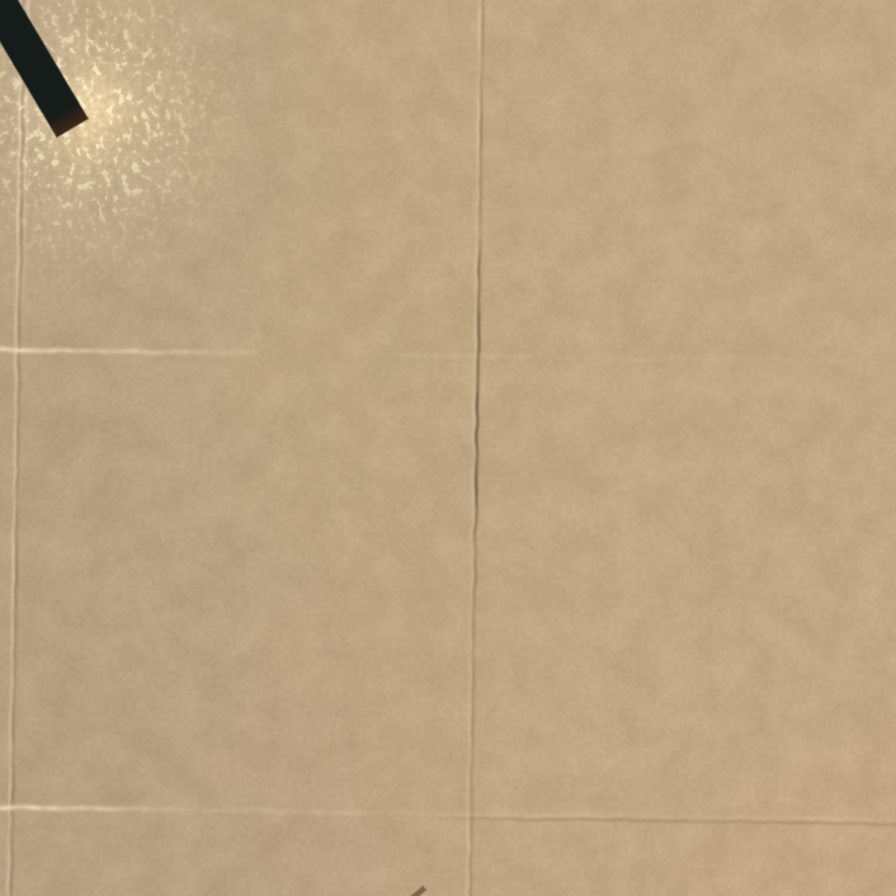
A three.js fragment shader for this texture:

```glsl
// Beige floor tiles, about two by two, with thin slightly tilted joints.
// Joints are distances to a skewed grid; gradient noise gives the mottled
// glaze, the wear of the joints and the rippled lamp glare by a dark cable.

#define TILE_SIZE   vec2(0.512, 0.511)
#define GRID_ORIGIN vec2(0.013, 0.099)
#define GRID_TILT   vec2(0.0145, -0.014)
#define JOINT_WIDTH 0.0022
#define EDGE_SOFT   0.0018
#define MOTTLE      0.055
#define GLARE_POS   vec2(0.095, 0.875)
#define BEIGE       vec3(0.755, 0.660, 0.520)
#define GREY_BEIGE  vec3(0.705, 0.620, 0.505)
#define GROUT       vec3(0.410, 0.325, 0.235)
#define GLINT       vec3(0.930, 0.860, 0.730)
#define CABLE       vec3(0.085, 0.110, 0.100)

varying vec2 vUv;

vec2 gradientAt(vec2 cell) {
  vec3 h = fract(cell.xyx * vec3(0.1031, 0.1030, 0.0973));
  h += dot(h, h.yzx + 33.33);
  float angle = 6.2832 * fract((h.x + h.y) * h.z);
  return vec2(cos(angle), sin(angle));
}

float gradientNoise(vec2 p) {
  vec2 i = floor(p), f = fract(p);
  vec2 w = f * f * f * (f * (f * 6.0 - 15.0) + 10.0);
  vec2 e = vec2(1.0, 0.0);
  float low = mix(dot(gradientAt(i), f), dot(gradientAt(i + e), f - e), w.x);
  float high = mix(dot(gradientAt(i + e.yx), f - e.yx),
                   dot(gradientAt(i + 1.0), f - 1.0), w.x);
  return mix(low, high, w.y);
}

float fbm(vec2 p) {
  float sum = 0.0, gain = 0.5;
  for (int i = 0; i < 5; i++) {
    sum += gain * gradientNoise(p);
    p = mat2(1.6, 1.2, -1.2, 1.6) * p + 7.3;
    gain *= 0.68;
  }
  return sum;
}

float ridge(float d, float width) {
  return exp(-d * d / (width * width));
}

// Strip that ends at 'end' and runs back against 'dir'.
float strip(vec2 p, vec2 end, vec2 dir, float halfWidth) {
  vec2 q = p - end;
  float across = abs(dot(q, vec2(-dir.y, dir.x))) - halfWidth;
  float d = max(across, dot(q, dir));
  return 1.0 - smoothstep(-EDGE_SOFT, EDGE_SOFT, d);
}

vec3 glaze(vec2 p) {
  float warmth = smoothstep(-0.1, 0.85, p.x + 0.25 * p.y + 0.3 * fbm(p * 5.0));
  vec3 color = mix(GREY_BEIGE, BEIGE, warmth);
  color += vec3(0.010, -0.006, 0.0) * smoothstep(0.55, 0.0, p.y) * p.x;
  return color + MOTTLE * fbm(p * 22.0) + 0.02 * gradientNoise(p * 190.0);
}

vec3 addJoints(vec3 color, vec2 p) {
  vec2 grid = (p - GRID_ORIGIN - GRID_TILT * p.yx) / TILE_SIZE;
  vec2 line = floor(grid + 0.5);
  vec2 d = (grid - line) * TILE_SIZE;
  d.x += 0.0018 * gradientNoise(vec2(p.y * 45.0, line.x * 9.0 + 0.5));
  d.y += 0.0020 * gradientNoise(vec2(p.x * 40.0, line.y * 9.0 + 3.5));

  // Upright joints: a dark crack with a pale lip, worn along its length.
  float inner = step(0.5, line.x);
  float wear = 0.8 + 0.7 * gradientNoise(vec2(p.y * 24.0, line.x + 0.5));
  float crack = mix(0.24, 0.22 + 0.5 * ridge(p.y - 0.52, 0.2), inner);
  float lip = mix(0.28 + 0.25 * p.y, 0.26, inner);
  color = mix(color, GLINT, lip * wear * ridge(d.x + 0.0038, JOINT_WIDTH));
  color = mix(color, GROUT, crack * wear * ridge(d.x, JOINT_WIDTH));
  float twin = (1.0 - inner) * smoothstep(0.55, 0.95, p.y);
  color = mix(color, GLINT, 0.35 * twin * ridge(d.x - 0.004, JOINT_WIDTH));

  // Level joints: glints that fade to the right into faint patches.
  float upper = step(0.5, line.y);
  float shine = mix(0.55, 0.85, upper) * ridge(p.x, mix(0.13, 0.17, upper));
  float patchy = smoothstep(-0.2, 0.3, gradientNoise(vec2(p.x * 5.0, line.y * 4.0 + 1.6)));
  float flecks = 0.85 + 0.6 * gradientNoise(vec2(p.x * 75.0, line.y + 0.4));
  float pale = (shine + 0.17 * patchy + 0.08 * (1.0 - upper)) * flecks;
  color = mix(color, GLINT, clamp(pale, 0.0, 1.0) * ridge(d.y, JOINT_WIDTH * 1.4));
  float shade = (1.0 - upper) * smoothstep(0.45, 0.6, p.x) * 0.18;
  return mix(color, GROUT, shade * ridge(d.y + 0.005, JOINT_WIDTH));
}

vec3 addGlare(vec3 color, vec2 p) {
  vec2 q = (p - GLARE_POS) / vec2(0.105, 0.115);
  float halo = exp(-dot(q, q));
  float core = exp(-6.0 * dot(q, q));
  float ripple = gradientNoise(vec2(p.x * 105.0 + p.y * 35.0, p.y * 75.0 - p.x * 30.0))
               + 0.6 * gradientNoise(p * 190.0 + 4.0);
  float sparkle = smoothstep(0.12, 0.5, ripple) * halo;
  color += vec3(0.07, 0.08, 0.07) * halo * (1.0 + 1.2 * ripple);
  color += vec3(0.13, 0.11, 0.06) * core;
  return mix(color, vec3(1.0, 0.96, 0.82), 0.75 * sparkle);
}

void main() {
  vec3 color = addGlare(addJoints(glaze(vUv), vUv), vUv);

  // Cable with a warm tip, and a scrap at the lower edge.
  vec2 tip = vec2(0.081, 0.857), along = vec2(0.51, -0.86);
  float tipGlow = smoothstep(-0.025, 0.0, dot(vUv - tip, along));
  vec3 cableColor = mix(CABLE, vec3(0.23, 0.15, 0.10), tipGlow);
  color = mix(color, cableColor, strip(vUv, tip, along, 0.0205));
  color = mix(color, GROUT, 0.8 * strip(vUv, vec2(0.474, 0.009), vec2(0.77, 0.64), 0.003));

  gl_FragColor = vec4(clamp(color, 0.0, 1.0), 1.0);
}
```
